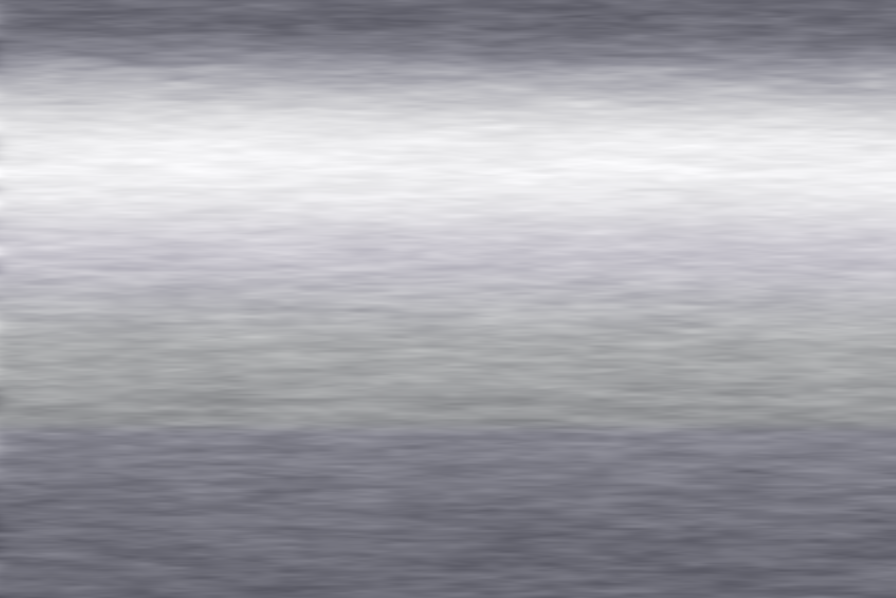
A Shadertoy shader for this texture:

```glsl
// Brushed steel sheet: a vertical ramp of grey tones holds a bright sheen band
// and a darker lower fold, tinted cool or neutral by height. Stretched value
// noise in several octaves adds the fine horizontal grain.

float hash(vec2 p) {
    vec3 q = fract(vec3(p.xyx) * vec3(0.1031, 0.1030, 0.0973));
    q += dot(q, q.yzx + 33.33);
    return fract((q.x + q.y) * q.z);
}

float valueNoise(vec2 p) {
    vec2 cell = floor(p), f = fract(p);
    f = f * f * (3.0 - 2.0 * f);
    return mix(mix(hash(cell), hash(cell + vec2(1, 0)), f.x),
               mix(hash(cell + vec2(0, 1)), hash(cell + vec2(1, 1)), f.x), f.y);
}

// Grain centred on zero, finer and fainter with each octave.
float brushedGrain(vec2 p) {
    float sum = 0.0, weight = 0.5;
    vec2 scale = vec2(8.0, 85.0);
    for (int i = 0; i < 4; i++) {
        // Shifting the rows breaks up the columns of the noise lattice.
        float row = floor(p.y * scale.y);
        vec2 q = p * scale + vec2(float(i) * 37.0, float(i) * 91.0);
        q.x += 0.35 * hash(vec2(row, float(i)));
        sum += weight * (valueNoise(q) - 0.5);
        weight *= 0.85;
        scale *= vec2(1.6, 1.45);
    }
    return sum;
}

// Brightness by depth, where 0 is the top edge and 1 the bottom.
float sheen(float depth) {
    const vec2 stops[18] = vec2[18](
        vec2(0.00, 0.415), vec2(0.05, 0.435), vec2(0.09, 0.52),
        vec2(0.12, 0.64), vec2(0.16, 0.76), vec2(0.20, 0.87),
        vec2(0.24, 0.935), vec2(0.29, 0.945), vec2(0.34, 0.90),
        vec2(0.39, 0.825), vec2(0.45, 0.76), vec2(0.52, 0.705),
        vec2(0.60, 0.655), vec2(0.70, 0.585), vec2(0.73, 0.52),
        vec2(0.79, 0.475), vec2(0.88, 0.435), vec2(1.00, 0.415));
    float level = stops[0].y;
    for (int i = 1; i < 18; i++) {
        float t = (depth - stops[i - 1].x) / (stops[i].x - stops[i - 1].x);
        level = mix(level, stops[i].y, clamp(t, 0.0, 1.0));
    }
    return level;
}

void mainImage(out vec4 fragColor, in vec2 fragCoord) {
    vec2 uv = fragCoord / iResolution.xy;
    vec2 p = fragCoord / iResolution.y;
    float depth = 1.0 - uv.y;

    // The upper band leans slightly down towards the right.
    float lean = 0.010 * (uv.x - 0.5) * (1.0 - smoothstep(0.3, 0.6, depth));
    float level = sheen(depth - lean);

    // Grain is softest in the highlight.
    float grain = brushedGrain(p);
    level += grain * mix(0.13, 0.085, smoothstep(0.65, 0.95, level));

    // Uneven strokes at the left rim.
    float rim = valueNoise(vec2(3.0, p.y * 38.0)) - 0.5;
    level += 0.16 * rim * exp(-p.x * 75.0);

    // Cool shadows, a faint violet shoulder and a neutral middle.
    float cool = mix(0.042, 0.008, smoothstep(0.5, 0.93, level));
    float neutral = smoothstep(0.44, 0.60, depth) * (1.0 - smoothstep(0.70, 0.73, depth));
    float violet = exp(-pow((depth - 0.42) / 0.07, 2.0));
    vec3 color = vec3(level);
    color.b += cool * (1.0 - 0.6 * neutral) + 0.008 * violet;
    color.g += 0.006 * neutral - 0.008 * violet;
    fragColor = vec4(clamp(color, 0.0, 1.0), 1.0);
}
```
